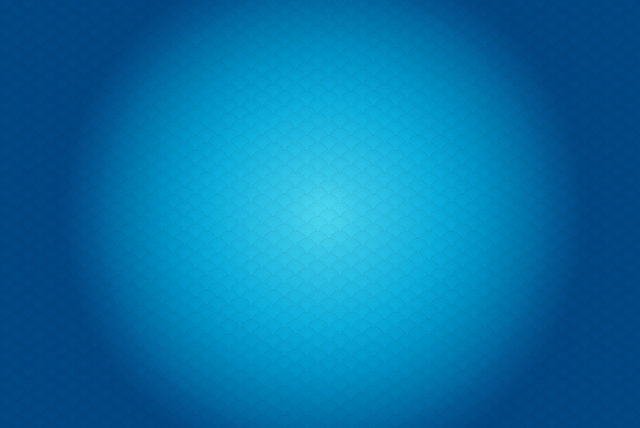
Write a Shadertoy shader that draws this background.

```glsl
// A round cyan glow fading to deep blue, overlaid with faint wave scales.
// The glow blends radial colour stops; the scales are staggered rows of
// concentric rings, where each lower row covers the one above it.

const float RADIUS = 0.026;   // scale radius, in canvas heights
const float ROW = 0.0172;     // distance between rows

// Radial blend from the bright centre to the dark rim
vec3 glowColor(float r) {
    vec3 c = vec3(0.28, 0.82, 0.92);
    c = mix(c, vec3(0.17, 0.75, 0.89), smoothstep(0.0, 0.14, r));
    c = mix(c, vec3(0.04, 0.67, 0.85), clamp((r - 0.13) / 0.135, 0.0, 1.0));
    c = mix(c, vec3(0.00, 0.57, 0.77), clamp((r - 0.265) / 0.11, 0.0, 1.0));
    c = mix(c, vec3(0.00, 0.47, 0.68), clamp((r - 0.375) / 0.085, 0.0, 1.0));
    c = mix(c, vec3(0.01, 0.37, 0.60), clamp((r - 0.46) / 0.075, 0.0, 1.0));
    return mix(c, vec3(0.005, 0.275, 0.51), smoothstep(0.51, 0.63, r));
}

// Soft ring line of a given radius
float ring(float d, float radius, float blur) {
    return 1.0 - smoothstep(0.0, 0.0008 + blur, abs(d - radius));
}

// Line strength of the frontmost scale at p
float scaleLines(vec2 p, float blur) {
    float base = floor(p.y / ROW);
    for (float k = -2.0; k <= 2.0; k++) {
        float row = base + k;
        float shift = mod(row, 2.0) * RADIUS;
        float x = mod(p.x + shift + RADIUS, 2.0 * RADIUS) - RADIUS;
        float d = length(vec2(x, p.y - row * ROW));
        if (d < RADIUS) {
            return ring(d, RADIUS, blur)
                 + 0.45 * ring(d, RADIUS * 0.82, blur)
                 + 0.3 * ring(d, RADIUS * 0.62, blur);
        }
    }
    return 0.0;
}

void mainImage(out vec4 fragColor, in vec2 fragCoord) {
    vec2 p = (fragCoord - 0.5 * iResolution.xy) / iResolution.y;
    float pixel = 1.0 / iResolution.y;

    vec3 color = glowColor(length(p - vec2(0.008, 0.0)));
    float lines = scaleLines(p + vec2(0.005, -0.003), pixel);
    color *= 1.01 - 0.07 * lines;

    fragColor = vec4(color, 1.0);
}
```
